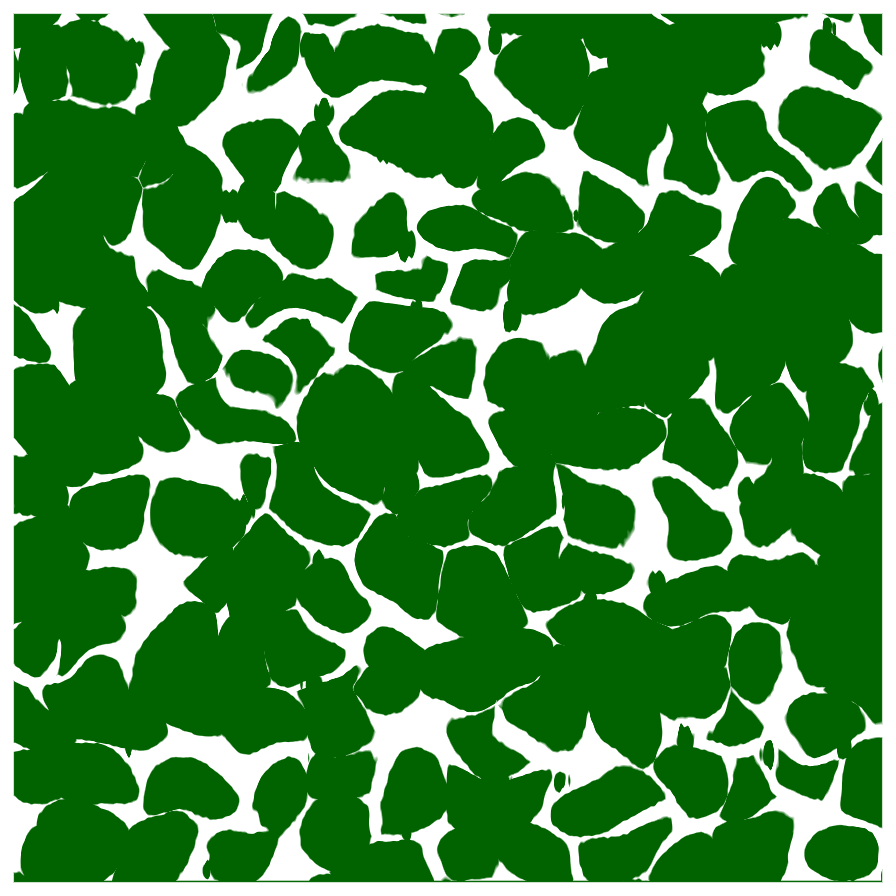
Write a WebGL 2 fragment shader that draws this pattern.

```glsl
#version 300 es
precision highp float;
// Packed green grains on white: jittered, rotated ellipses whose outlines are
// warped by noise. Neighbours merge or are parted by slits, according to the
// difference of the two nearest distances. Small ragged specks fill the gaps.
uniform vec2 u_resolution;
out vec4 fragColor;

const float GRID = 12.5;   // grains across the canvas
const float MARGIN = 0.0155;

vec2 hash2(vec2 p) {
  vec3 q = fract(vec3(p.xyx) * vec3(0.1031, 0.1030, 0.0973));
  q += dot(q, q.yzx + 33.33);
  return fract((q.xx + q.yz) * q.zy);
}

float noise(vec2 p) {
  vec2 i = floor(p), f = fract(p);
  f = f * f * (3.0 - 2.0 * f);
  float low = mix(hash2(i).x, hash2(i + vec2(1, 0)).x, f.x);
  float high = mix(hash2(i + vec2(0, 1)).x, hash2(i + vec2(1, 1)).x, f.x);
  return mix(low, high, f.y);
}

// Approximate signed distance to an ellipse
float ellipse(vec2 p, vec2 radii) {
  float k0 = length(p / radii);
  float k1 = length(p / (radii * radii));
  return k0 * (k0 - 1.0) / max(k1, 1e-4);
}

float smoothMax(float a, float b, float k) {
  float h = max(k - abs(a - b), 0.0) / k;
  return max(a, b) + h * h * k * 0.25;
}

// Distance to the packed grains, in canvas units
float grains(vec2 uv) {
  vec2 p = uv * GRID + 40.0;
  p += 0.42 * (vec2(noise(p * 1.5), noise(p * 1.5 + 71.0)) - 0.5);
  vec2 cell = floor(p);
  float nearest = 9.0, second = 9.0;
  for (int y = -2; y <= 2; y++) {
    for (int x = -2; x <= 2; x++) {
      vec2 id = cell + vec2(x, y);
      vec2 shape = hash2(id + 113.0);
      vec2 center = id + 0.5 + 0.72 * (hash2(id) - 0.5);
      float angle = 6.2832 * hash2(id + 57.0).x;
      float c = cos(angle), s = sin(angle);
      float radius = mix(0.41, 0.61, shape.x);
      vec2 radii = radius * vec2(mix(1.1, 1.8, shape.y), 1.0);
      float d = ellipse(mat2(c, -s, s, c) * (p - center), radii);
      second = min(second, max(nearest, d));
      nearest = min(nearest, d);
    }
  }
  // Slits open between neighbours only where the gap is positive
  float gap = mix(-0.22, 0.14, noise(p * 0.9 + 19.0));
  return smoothMax(nearest, gap - 0.5 * (second - nearest), 0.15) / GRID;
}

// Small specks with comb-like upper and lower edges
float specks(vec2 uv) {
  vec2 p = uv * 10.0 + 80.0;
  vec2 id = floor(p);
  vec2 pick = hash2(id + 5.0);
  vec2 offset = (fract(p) - 0.5 - 0.5 * (hash2(id + 31.0) - 0.5)) / 10.0;
  float size = mix(0.010, 0.017, pick.y);
  float comb = 0.009 * noise(vec2(uv.x * 250.0, uv.y * 25.0));
  float d = ellipse(offset, size * vec2(0.95, 1.3)) + comb;
  return pick.x < 0.5 ? d : 1.0;
}

void main() {
  vec2 uv = gl_FragCoord.xy / u_resolution;
  float pixel = 1.3 / min(u_resolution.x, u_resolution.y);

  // Fine roughness along the outlines
  float rough = 0.0022 * (noise(uv * vec2(230.0, 110.0)) - 0.5);
  float d = min(grains(uv) + rough, specks(uv));

  // Thin rule at the foot, then the white margin
  d = min(d, uv.y - MARGIN - 0.0015);
  vec2 border = abs(uv - 0.5) - (0.5 - MARGIN);
  d = max(d, max(border.x, border.y));

  vec3 white = vec3(1.0);
  vec3 green = vec3(0.0, 0.39, 0.0);
  float ink = clamp(0.5 - d / pixel, 0.0, 1.0);
  fragColor = vec4(mix(white, green, ink), 1.0);
}
```
